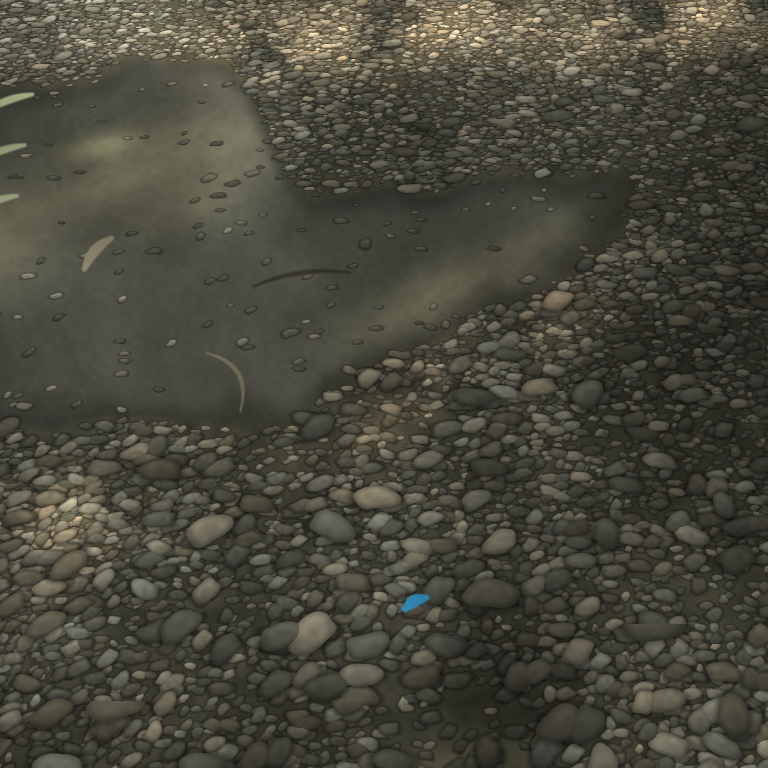
Give the GLSL for this texture, as a WebGL 1 fragment shader.

```glsl
precision highp float;
// A pebbled river bank in perspective with a shallow, silty puddle.
// Layers of jittered ellipses, fine to coarse, lie on a ground plane;
// noise and soft blots add mud, silt and dappled sunlight.
uniform vec2 u_resolution;

#define HORIZON 2.0     // height of the vanishing line
#define DEPTH 4.4       // foreshortening of the ground
#define SOFTNESS 0.0032 // blur of stone outlines
#define SUN 1.15        // strength of dappled light
#define STRAY 0.03      // share of stones in the puddle
#define GRAIN 0.08      // fine mottling
#define EXPOSURE 1.16   // overall brightness

const vec3 SOIL = vec3(0.20, 0.196, 0.158);
const vec3 STONE_DARK = vec3(0.235, 0.237, 0.202);
const vec3 STONE_PALE = vec3(0.405, 0.40, 0.35);
const vec3 WATER = vec3(0.232, 0.234, 0.205);
const vec3 SILT = vec3(0.44, 0.43, 0.335);
const vec3 BARK = vec3(0.36, 0.34, 0.28);
const vec3 LEAF = vec3(0.50, 0.52, 0.40);
const vec3 CHIP = vec3(0.16, 0.42, 0.56);
const vec3 SUN_TINT = vec3(1.10, 0.94, 0.82);

vec2 hash2(vec2 p) {
  vec3 q = fract(p.xyx * vec3(0.1031, 0.1030, 0.0973));
  q += dot(q, q.yzx + 33.33);
  return fract((q.xx + q.yz) * q.zy);
}

float noise(vec2 p) {
  vec2 i = floor(p), f = fract(p);
  f = f * f * (3.0 - 2.0 * f);
  return mix(mix(hash2(i).x, hash2(i + vec2(1, 0)).x, f.x),
             mix(hash2(i + vec2(0, 1)).x, hash2(i + vec2(1, 1)).x, f.x), f.y);
}

float fbm(vec2 p) {
  float sum = 0.0, amp = 0.533;
  for (int i = 0; i < 4; i++) {
    sum += amp * noise(p);
    p = p * 2.03 + 17.3;
    amp *= 0.5;
  }
  return sum;
}

// Soft elliptical patch, sheared along a slope
float blot(vec2 p, float x, float y, float rx, float ry, float slope) {
  vec2 d = p - vec2(x, y);
  d.y -= slope * d.x;
  d /= vec2(rx, ry);
  return exp(-dot(d, d));
}

// Coverage of a bowed stroke from a along ab
float stroke(vec2 p, vec2 a, vec2 ab, float bend, float width) {
  float t = clamp(dot(p - a, ab) / dot(ab, ab), 0.0, 1.0);
  float arch = 4.0 * t * (1.0 - t);
  vec2 q = a + ab * t + vec2(-ab.y, ab.x) * bend * arch;
  float w = width * (0.5 + 0.5 * arch);
  return 1.0 - smoothstep(w - 0.002, w + 0.002, length(p - q));
}

// Signed depth inside the puddle, positive in the water
float puddle(vec2 p) {
  float lower = 0.445 + 0.04 * p.x + 0.5 * max(0.0, p.x - 0.38);
  float upper = mix(0.88 + 0.17 * p.x, 0.72 + 0.06 * p.x, smoothstep(0.26, 0.42, p.x));
  float inside = min(min(p.y - lower, upper - p.y), (0.8 - p.x) * 0.6);
  return inside + 0.03 * (noise(p * 16.0) - 0.5);
}

vec2 toCanvas(vec2 g) {
  float k = g.y / DEPTH;
  return vec2(0.5 + g.x / (k * HORIZON), HORIZON - 1.0 / k);
}

// Lays one size of stones over the colour below
vec3 layStones(vec3 below, vec2 ground, float freq, float share) {
  vec2 g = ground * freq, local = vec2(0.0), pick = vec2(0.0);
  float nearest = 9.0, stray = STRAY * smoothstep(20.0, 55.0, freq);
  for (int k = 0; k < 9; k++) {
    vec2 id = floor(g) + vec2(mod(float(k), 3.0), floor(float(k) / 3.0)) - 1.0;
    vec2 r = hash2(id + freq), s = hash2(id + freq * 3.0 + 71.0);
    vec2 center = id + 0.15 + 0.7 * r;
    vec2 place = toCanvas(center / freq);
    float chance = share * (0.55 + 0.9 * noise(place * 9.0 + 4.0));
    chance *= 1.0 - 0.75 * blot(place, 0.64, 0.07, 0.13, 0.1, 0.3);
    chance = mix(chance, stray, smoothstep(-0.015, 0.0, puddle(place)));
    if (s.x > chance) continue;
    float angle = 1.8 * s.y - 0.5, c = cos(angle), n = sin(angle);
    float size = mix(0.34, 0.56, fract(r.x * 7.3 + s.y * 5.1));
    vec2 d = (g - center) / size;
    vec2 q = vec2(c * d.x + n * d.y, c * d.y - n * d.x) / vec2(1.2, 0.8);
    q += 0.12 * sin(q.yx * 2.5 + r * 6.28);
    float dist = pow(dot(pow(abs(q), vec2(2.5)), vec2(1.0)), 0.4) - 1.0;
    if (dist < nearest) {
      nearest = dist;
      local = d;
      pick = fract(r * 13.7 + s.yx);
    }
  }
  float soft = SOFTNESS * freq * ground.y * HORIZON / DEPTH;
  vec3 tint = mix(STONE_DARK, STONE_PALE, pick.x * pick.x);
  tint *= mix(vec3(0.98, 1.0, 1.02), vec3(1.04, 0.99, 0.95), pick.y);
  float shade = 0.95 + 0.22 * dot(local, vec2(-0.25, 0.95));
  shade *= 1.0 - 0.24 * smoothstep(-0.45, 0.05, nearest);
  shade *= 1.0 + GRAIN * (2.0 * noise(g * 5.0) - 1.0);
  below *= mix(0.68, 1.0, smoothstep(-0.05, 0.45, nearest));
  return mix(tint * shade, below, smoothstep(-soft, soft, nearest));
}

void main() {
  vec2 p = gl_FragCoord.xy / u_resolution;
  vec2 ground = vec2((p.x - 0.5) * HORIZON, DEPTH) / (HORIZON - p.y);
  float broad = fbm(p * 6.0), wet = puddle(p);

  // Soil, and silt streaks under the water
  float silt = 0.75 * blot(p, 0.21, 0.77, 0.13, 0.07, 0.25)
             + 0.75 * blot(p, 0.60, 0.625, 0.17, 0.04, 0.45)
             + 0.40 * blot(p, 0.0, 0.69, 0.07, 0.08, 0.5)
             + 0.80 * blot(p, 0.13, 0.81, 0.045, 0.015, 0.2);
  silt *= 0.45 + fbm(vec2(p.x * 9.0, (p.y - 0.4 * p.x) * 24.0));
  vec3 water = mix(WATER, SILT, clamp(silt, 0.0, 1.0));
  water *= 0.86 + 0.24 * broad + GRAIN * (noise(p * 130.0) - 0.5);
  water *= 0.76 + 0.24 * smoothstep(0.0, 0.04, wet);
  vec3 col = SOIL * (0.75 + 0.5 * fbm(p * 45.0));
  col = mix(col, water, smoothstep(-0.006, 0.01, wet));
  col = mix(col, SILT * 0.8, 0.7 * blot(p, 0.6, 0.01, 0.12, 0.03, 0.1));

  // Stones from fine to coarse
  col = layStones(col, ground, 58.0, 0.85);
  col = layStones(col, ground, 37.0, 0.72);
  col = layStones(col, ground, 25.0, 0.42 - 0.24 * p.y);
  col = layStones(col, ground, 16.0, 0.24 - 0.26 * p.y);

  // Twigs, pale blades and a blue chip
  col = mix(col, BARK * 0.45, stroke(p, vec2(0.33, 0.627), vec2(0.125, 0.018), 0.07, 0.003));
  col = mix(col, BARK, stroke(p, vec2(0.27, 0.54), vec2(0.043, -0.075), 0.25, 0.003));
  col = mix(col, BARK * 1.2, stroke(p, vec2(0.11, 0.65), vec2(0.035, 0.04), 0.1, 0.007));
  for (int i = 0; i < 3; i++) {
    vec2 root = vec2(-0.02, 0.855) - float(i) * vec2(0.01, 0.066);
    col = mix(col, LEAF, stroke(p, root, vec2(0.062, 0.022), 0.05, 0.005));
  }
  col = mix(col, CHIP, stroke(p, vec2(0.527, 0.207), vec2(0.028, 0.015), 0.1, 0.008));

  // Dappled sun, broad shade and pale haze
  float sun = blot(p, 0.5, 0.96, 0.26, 0.05, 0.08)
            + blot(p, 0.94, 0.98, 0.18, 0.045, 0.25)
            + 0.75 * blot(p, 0.61, 0.52, 0.14, 0.05, 0.55)
            + 0.55 * blot(p, 0.08, 0.32, 0.13, 0.06, 0.35);
  sun *= smoothstep(0.25, 0.6, fbm(p * vec2(12.0, 18.0)));
  col *= 0.76 + 0.54 * broad;
  col *= 1.0 - 0.34 * blot(p, 1.0, 0.55, 0.25, 0.28, 0.0);
  col *= 1.0 - 0.22 * blot(p, 0.66, 0.1, 0.16, 0.1, 0.3);
  col *= 1.0 + 0.5 * blot(p, 0.05, 0.98, 0.28, 0.09, 0.1);
  col *= 1.0 + SUN * sun * SUN_TINT;
  gl_FragColor = vec4(col * EXPOSURE, 1.0);
}
```
